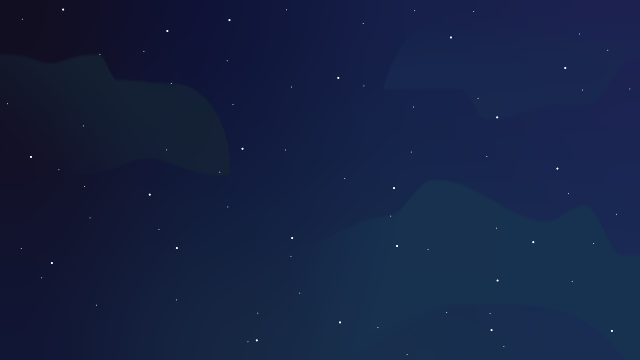
A Shadertoy shader for this background:

```glsl
float hash(vec2 cell, float seed) {
    return fract(sin(dot(cell, vec2(127.1, 311.7)) + seed * 74.7) * 43758.5453);
}

// Four colours blended softly from left to right
vec3 ramp(float x, vec3 a, vec3 b, vec3 c, vec3 d) {
    vec3 colour = mix(a, b, smoothstep(0.04, 0.64, x));
    colour = mix(colour, c, smoothstep(0.5, 1.2, x));
    return mix(colour, d, smoothstep(1.1, 1.75, x));
}

vec3 nightSky(vec2 p) {
    vec3 top = ramp(p.x, vec3(0.07, 0.055, 0.13), vec3(0.057, 0.072, 0.215),
                    vec3(0.085, 0.125, 0.29), vec3(0.112, 0.13, 0.315));
    vec3 middle = ramp(p.x, vec3(0.073, 0.067, 0.16), vec3(0.065, 0.105, 0.235),
                       vec3(0.085, 0.15, 0.30), vec3(0.10, 0.15, 0.325));
    vec3 bottom = ramp(p.x, vec3(0.065, 0.085, 0.205), vec3(0.085, 0.15, 0.26),
                       vec3(0.093, 0.183, 0.30), vec3(0.098, 0.175, 0.328));
    vec3 colour = mix(top, middle, smoothstep(0.0, 0.6, p.y));
    return mix(colour, bottom, smoothstep(0.4, 1.0, p.y));
}

float bump(float x, float centre, float width) {
    float t = (x - centre) / width;
    return exp(-t * t);
}

// Soft coverage between an upper and a lower outline
float band(float y, float upper, float lower, float soft) {
    return smoothstep(-soft, soft, y - upper) * smoothstep(-soft, soft, lower - y);
}

float leftCloud(vec2 p, float soft) {
    float t = clamp((p.x - 0.48) / 0.16, 0.0, 1.0);
    float upper = 0.152 + 0.024 * bump(p.x, 0.14, 0.06)
                + 0.07 * smoothstep(0.275, 0.325, p.x)
                + 0.01 * smoothstep(0.33, 0.48, p.x)
                + 0.24 * (1.0 - sqrt(1.0 - t * t));
    float lower = 0.488 - 0.048 * bump(p.x, 0.415, 0.105);
    float fade = smoothstep(-0.1, 0.5, p.x + 1.2 * (0.35 - p.y));
    float side = smoothstep(-soft, soft, 0.639 - p.x);
    return band(p.y, upper, lower, soft) * side * fade;
}

float upperCloud(vec2 p, float soft) {
    float upper = 0.03 + 0.2 * exp(-(p.x - 1.07) / 0.065);
    float lower = 0.248 + 0.085 * smoothstep(1.28, 1.35, p.x)
                - 0.042 * smoothstep(1.37, 1.55, p.x)
                - 0.13 * smoothstep(1.63, 1.76, p.x);
    float fade = smoothstep(0.0, 0.22, p.y);
    return band(p.y, upper, lower, soft) * fade;
}

float lowerCloud(vec2 p, float soft) {
    float upper = 0.69 - 0.09 * smoothstep(0.8, 1.08, p.x)
                - 0.10 * smoothstep(1.08, 1.2, p.x)
                + 0.115 * smoothstep(1.22, 1.52, p.x)
                - 0.045 * smoothstep(1.52, 1.62, p.x)
                + 0.14 * smoothstep(1.625, 1.73, p.x);
    float rise = max((p.x - 1.3) / 0.435, 0.0);
    float dip = max((1.3 - p.x) / 0.14, 0.0);
    float lower = 0.845 + 0.155 * pow(rise, 4.0) + 0.035 * dip * dip;
    float blur = soft + 0.06 * smoothstep(1.3, 1.1, p.x);
    float shape = smoothstep(-soft, soft, p.y - upper) * smoothstep(-blur, blur, lower - p.y);
    return shape * smoothstep(0.78, 1.15, p.x);
}

// One randomly placed star in each grid cell
float stars(vec2 p, float cellSize, float radius, float seed, float pixel) {
    vec2 cell = floor(p / cellSize);
    vec2 jitter = vec2(hash(cell, seed), hash(cell, seed + 1.0));
    vec2 centre = (cell + 0.08 + 0.84 * jitter) * cellSize;
    return 1.0 - smoothstep(radius - 0.5 * pixel, radius + 0.5 * pixel, length(p - centre));
}

void mainImage(out vec4 fragColor, in vec2 fragCoord) {
    // Height units, with y measured down from the top
    float pixel = 1.0 / iResolution.y;
    vec2 p = vec2(fragCoord.x, iResolution.y - fragCoord.y) * pixel;
    float soft = max(0.006, pixel);

    // Sky and clouds
    vec3 colour = nightSky(p);
    colour = mix(colour, vec3(0.08, 0.138, 0.205), 0.8 * leftCloud(p, soft));
    colour = mix(colour, vec3(0.093, 0.165, 0.315), 0.65 * upperCloud(p, soft));
    colour = mix(colour, vec3(0.09, 0.20, 0.312), 0.8 * lowerCloud(p, soft));

    // Bright and faint stars
    float light = stars(p, 0.29, 0.0029, 3.0, pixel);
    light = max(light, 0.7 * stars(p, 0.185, 0.0015, 8.0, pixel));
    fragColor = vec4(mix(colour, vec3(0.96, 0.98, 1.0), light), 1.0);
}
```
